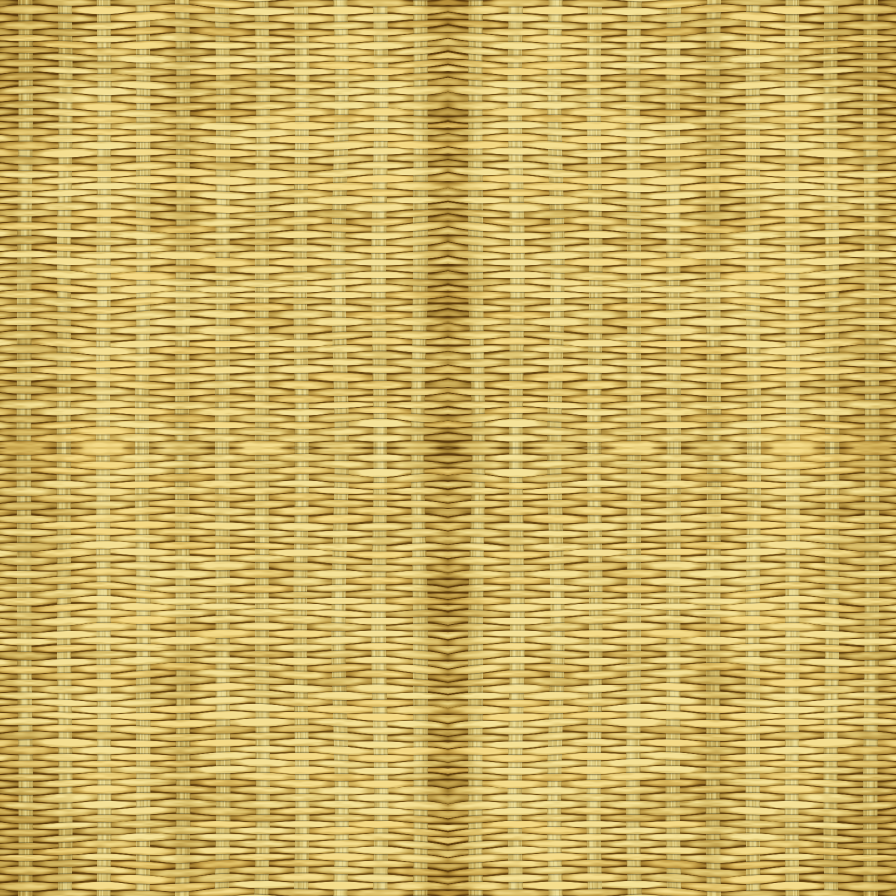
Write a WebGL 1 fragment shader that draws this texture.

```glsl
precision highp float;

// Woven cane mat: pale upright stakes with thin strands passing over and under
// them in plain weave. One quarter is built from lens-shaped strand segments
// and folded about both centre lines, so shade and wear mirror as well.

uniform vec2 u_resolution;

const float ROWS = 132.0;          // strands over the canvas height
const float STAKE_PITCH = 0.0441;  // spacing of the stakes
const float FIRST_STAKE = 0.0325;  // centre line to the nearest stake
const float STAKE_HALF = 0.18;     // half width, in stake pitches
const float STRAND_FULL = 0.53;    // half thickness over a stake, in rows
const float STRAND_THIN = 0.35;    // half thickness where it dives under
const float CENTRE_BEND = 0.0022;  // chevron kink along the centre line
const float ROW_DRIFT = 0.7;       // unevenness of the rows
const float TONE_SPREAD = 0.46;    // light and dark strands

const vec3 GAP   = vec3(0.36, 0.23, 0.05);
const vec3 UMBER = vec3(0.60, 0.47, 0.17);
const vec3 OCHRE = vec3(0.74, 0.61, 0.28);
const vec3 STRAW = vec3(0.86, 0.76, 0.43);
const vec3 PALE  = vec3(0.96, 0.89, 0.60);
const vec3 STAKE_TINT = vec3(0.97, 0.98, 0.99);
const vec3 RIPE_TINT = vec3(1.0, 0.96, 0.87);

float hash(vec2 p) {
  vec3 q = fract(vec3(p.xyx) * 0.1031);
  q += dot(q, q.yzx + 33.33);
  return fract((q.x + q.y) * q.z);
}

float noise(vec2 p) {
  vec2 i = floor(p);
  vec2 f = fract(p);
  f = f * f * (3.0 - 2.0 * f);
  return mix(mix(hash(i), hash(i + vec2(1.0, 0.0)), f.x),
             mix(hash(i + vec2(0.0, 1.0)), hash(i + 1.0), f.x), f.y);
}

// Cane colour from deep shadow (0) to highlight (1).
vec3 caneColor(float level) {
  float l = clamp(level, 0.0, 1.0) * 4.0;
  vec3 c = mix(GAP, UMBER, clamp(l, 0.0, 1.0));
  c = mix(c, OCHRE, clamp(l - 1.0, 0.0, 1.0));
  c = mix(c, STRAW, clamp(l - 2.0, 0.0, 1.0));
  return mix(c, PALE, clamp(l - 3.0, 0.0, 1.0));
}

// Broad darkening: centre band, outer sides, corners and patchy age.
float gloom(vec2 p) {
  float centre = exp(-pow(p.x / 0.03, 2.0)) * (0.18 + 0.18 * noise(p.yy * 14.0));
  float side = 0.16 * smoothstep(0.4, 0.5, p.x);
  float corner = 0.13 * smoothstep(0.3, 0.5, p.y) * smoothstep(0.3, 0.5, p.x);
  float column = 0.12 * exp(-pow((p.x - 0.295) / 0.016, 2.0));
  float patches = 0.18 * (noise(p * vec2(16.0, 11.0) + 7.0) - 0.5);
  return centre + side + corner + column + patches;
}

vec3 weave(vec2 uv, float pixel) {
  vec2 p = abs(uv - 0.5);
  float shade = gloom(p);

  // Stake and row coordinates, with slight lean and uneven spacing.
  float lean = 0.12 * (noise(vec2(p.x * 9.0, p.y * 5.0)) - 0.5);
  float s = (p.x - FIRST_STAKE) / STAKE_PITCH + lean;
  float awayFromSeam = smoothstep(0.0, 0.03, p.y);
  float bend = CENTRE_BEND * exp(-p.x / 0.017);
  float drift = ROW_DRIFT * (noise(vec2(p.x * 13.0, p.y * 32.0)) - 0.5);
  float v = p.y * ROWS + awayFromSeam * (drift - bend * ROWS);
  float rowBlur = 0.5 * pixel * ROWS;
  float stakeBlur = 0.5 * pixel / STAKE_PITCH;

  // Stakes, with fine upright fibres and rounded sides.
  float k = floor(s + 0.5);
  float across = s - k;
  float fibres = noise(vec2(across * 30.0 + k * 31.0, p.y * 18.0)) - 0.5;
  float stakeLevel = 0.87 + 0.4 * fibres - 6.0 * across * across - 0.7 * shade;
  float stakeMask = 1.0 - smoothstep(STAKE_HALF - stakeBlur, STAKE_HALF + stakeBlur, abs(across));
  stakeMask *= step(-0.5, k);
  vec3 color = mix(caneColor(0.06 - 0.3 * shade), caneColor(stakeLevel) * STAKE_TINT, stakeMask);

  // Each strand is a run of lenses centred on every second stake.
  for (int i = -1; i <= 1; i++) {
    float row = floor(v) + float(i);
    float parity = mod(row, 2.0);
    float over = 2.0 * floor((s + 1.0 - parity) * 0.5) + parity;
    float t = abs(s - over);
    float tone = hash(vec2(row + 17.0, 3.0)) * 0.5 + hash(vec2(row + 5.0, over + 40.0)) * 0.5;
    float halfSize = mix(STRAND_FULL, STRAND_THIN, smoothstep(0.1, 0.85, t));
    halfSize *= 0.9 + 0.2 * hash(vec2(over + 9.0, row + 61.0));

    // Each lens sits a little off its row and slopes slightly.
    float slope = 0.16 * (hash(vec2(over + 23.0, row + 8.0)) - 0.5);
    float offset = v - row - 0.5 - slope * (s - over) * awayFromSeam;
    float q = offset / halfSize;
    float cover = 1.0 - smoothstep(halfSize - rowBlur, halfSize + rowBlur, abs(offset));
    float end = 1.0 - STAKE_HALF;
    float visible = 1.0 - smoothstep(end - stakeBlur, end + stakeBlur, t);
    float shadow = 1.0 - smoothstep(halfSize, halfSize + 0.25, abs(offset));
    color *= 1.0 - 0.38 * shadow * visible * stakeMask;

    float grain = noise(vec2(p.x * 90.0, v * 4.0 + row * 5.0)) - 0.5;
    float level = 1.0 + TONE_SPREAD * (tone - 0.5) + 0.22 * grain;
    level -= 0.36 * q * q + 0.1 * q + 0.36 * smoothstep(0.38, end, t) + shade;
    float ripeness = hash(vec2(row + 71.0, over + 13.0));
    vec3 tint = mix(vec3(1.0), RIPE_TINT, ripeness * ripeness);
    color = mix(color, caneColor(level) * tint, cover * visible);
  }
  return color;
}

void main() {
  float pixel = 1.0 / u_resolution.y;
  vec3 sum = vec3(0.0);
  // Four samples per pixel keep the thin strands smooth.
  for (int i = 0; i < 4; i++) {
    vec2 jitter = vec2(mod(float(i), 2.0), floor(float(i) * 0.5)) * 0.5 - 0.25;
    sum += weave((gl_FragCoord.xy + jitter) / u_resolution, pixel * 0.4);
  }
  gl_FragColor = vec4(sum * 0.25, 1.0);
}
```
